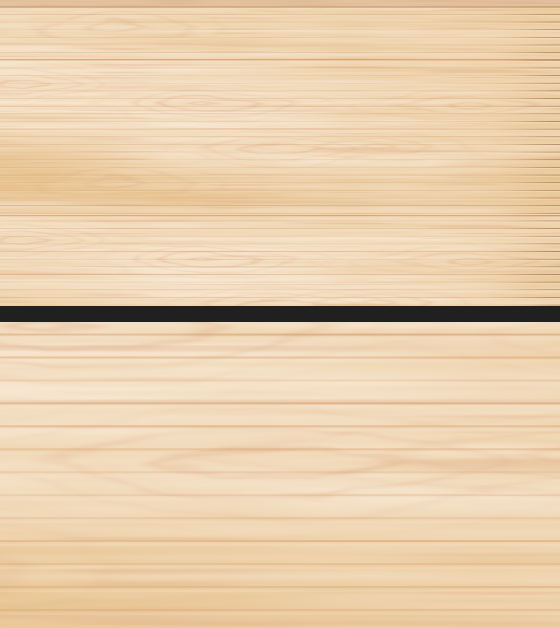
Top: the whole. Bottom: its middle third, enlarged.
Give the GLSL for this texture, as a Shadertoy shader.

```glsl
// Pale pine boarding: forty thin horizontal slats with soft streaks and pointed grain figures.
#define ROWS 40.0
#define GRAIN_PERIOD 0.51
#define SEAM_Y 0.195
#define GROOVE_HALF_WIDTH 0.0011
#define FIGURES 6
#define FIGURE_SIZE vec2(0.30, 0.045)
#define PALE vec3(0.968, 0.905, 0.820)
#define TAN vec3(0.910, 0.770, 0.575)
#define GRAIN vec3(0.860, 0.650, 0.500)
#define GROOVE vec3(0.830, 0.590, 0.390)
#define SHADOW vec3(0.500, 0.330, 0.210)
#define TRIM vec3(0.885, 0.745, 0.610)

float hash(vec2 p) {
    return fract(sin(dot(p, vec2(127.1, 311.7))) * 43758.5453);
}

float noise(vec2 p) {
    vec2 i = floor(p), f = fract(p);
    f = f * f * (3.0 - 2.0 * f);
    return mix(mix(hash(i), hash(i + vec2(1, 0)), f.x),
               mix(hash(i + vec2(0, 1)), hash(i + vec2(1, 1)), f.x), f.y);
}

// Coverage of a horizontal line, smoothed over one pixel
float stroke(float d, float halfWidth, float pixel) {
    return clamp(0.5 + (halfWidth - abs(d)) / pixel, 0.0, 1.0);
}

// Soft elliptical patch
float patchAt(vec2 p, vec2 center, vec2 size) {
    vec2 q = (p - center) / size;
    return exp(-dot(q, q));
}

// Nested pointed rings scattered over one grain tile
float figureGrain(vec2 p) {
    float sum = 0.0;
    float warp = noise(p * vec2(5.0, 25.0)) - 0.5;
    float ragged = noise(p * vec2(28.0, 160.0)) - 0.5;
    for (int i = 0; i < FIGURES; i++) {
        float k = float(i);
        vec2 center = vec2(0.08 + 0.29 * k, 0.25 - 0.17 * cos(2.7 * k));
        vec2 q = (p - center) / FIGURE_SIZE;
        float r = 0.5 * length(q) + 0.4 * (abs(q.x) + abs(q.y));
        r += 0.55 * warp + 0.08 * ragged;
        float ring = pow(0.5 + 0.5 * sin(15.0 * r + k), 5.0);
        sum += ring * exp(-0.9 * r * r);
    }
    return min(sum, 1.0) * (0.45 + 0.55 * noise(p * vec2(9.0, 70.0)));
}

void mainImage(out vec4 fragColor, in vec2 fragCoord) {
    float pixel = 1.0 / iResolution.y;
    vec2 p = vec2(fragCoord.x, iResolution.y - fragCoord.y) * pixel;
    float across = fragCoord.x / iResolution.x;
    vec2 tile = vec2(p.x, mod(p.y - SEAM_Y, GRAIN_PERIOD));

    // Broad light and dark areas
    float tone = 0.40 + 0.30 * (noise(p * vec2(1.5, 9.0)) - 0.5);
    tone -= 0.32 * patchAt(tile, vec2(0.68, 0.20), vec2(0.50, 0.14));
    tone += 0.36 * patchAt(p, vec2(0.0, 0.55), vec2(0.55, 0.12));
    tone += 0.30 * exp(-pow((p.y - 0.61) / 0.065, 2.0));
    tone += 0.32 * patchAt(p, vec2(0.0, 1.0), vec2(0.5, 0.06));
    tone += 0.25 * smoothstep(0.78, 1.0, across);
    tone += 0.15 * (1.0 - smoothstep(0.0, 0.2, p.y));

    // Long streaks and fine fibres
    float streak = noise(tile * vec2(1.6, 65.0)) - 0.5;
    float fibre = noise(tile * vec2(7.0, 190.0)) - 0.5;
    tone += 0.34 * streak + 0.24 * fibre;
    vec3 color = mix(PALE, TAN, clamp(tone, 0.0, 1.2));
    color = mix(color, GRAIN, 0.36 * figureGrain(tile));
    float vein = smoothstep(0.70, 0.95, noise(tile * vec2(2.6, 120.0) + 31.0));
    color = mix(color, GRAIN, 0.28 * vein);

    // Slat grooves, uneven in strength and deeper at the right edge
    float row = (p.y + 0.003) * ROWS;
    float index = floor(row + 0.5);
    float offset = (row - index) / ROWS;
    float edge = smoothstep(0.86, 1.0, across);
    float wear = 0.65 + 0.35 * noise(vec2(p.x * 4.0, index * 3.7));
    float strength = mix(0.22, 0.65, hash(vec2(index, 4.0))) * wear;
    float groove = stroke(offset, GROOVE_HALF_WIDTH, pixel);
    color = mix(color, mix(GROOVE, SHADOW, 0.7 * edge), groove * mix(strength, 0.8, edge));
    float lip = stroke(offset - 0.0042, 0.0014, pixel);
    color = mix(color, PALE, lip * (0.22 + 0.25 * edge));

    // Board seams, one per grain tile
    float seamOffset = mod(p.y - SEAM_Y + 0.5 * GRAIN_PERIOD, GRAIN_PERIOD) - 0.5 * GRAIN_PERIOD;
    float seam = stroke(seamOffset, 0.0016, pixel);
    color = mix(color, mix(GROOVE, SHADOW, 0.4 * edge), 0.85 * seam);

    // Dull line above the lower seam
    float dull = stroke(p.y - 0.672, 0.0015, pixel);
    color = mix(color, vec3(0.74, 0.66, 0.55), 0.5 * dull);

    // Top trim with a shaded lower edge
    float trim = clamp(0.5 + (0.022 - p.y) / pixel, 0.0, 1.0);
    color = mix(color, TRIM + 0.04 * fibre, trim);
    color = mix(color, vec3(0.72, 0.50, 0.36), 0.75 * stroke(p.y - 0.023, 0.0018, pixel));

    fragColor = vec4(clamp(color, 0.0, 1.0), 1.0);
}
```
